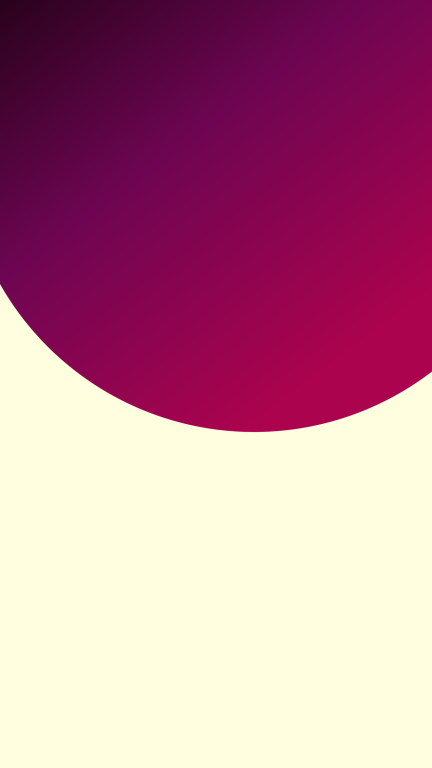
A Shadertoy shader for this background:

```glsl
const vec3 CREAM = vec3(1.0, 0.996, 0.875);
const vec3 DARK_PLUM = vec3(0.16, 0.008, 0.11);
const vec3 PURPLE = vec3(0.43, 0.02, 0.32);
const vec3 CRIMSON = vec3(0.67, 0.012, 0.305);

// Three-stop gradient running from the top left to the lower right
vec3 diskGradient(float along) {
    vec3 color = mix(DARK_PLUM, PURPLE, clamp(along / 0.514, 0.0, 1.0));
    return mix(color, CRIMSON, clamp((along - 0.514) / 0.62, 0.0, 1.0));
}

void mainImage(out vec4 fragColor, in vec2 fragCoord) {
    // Canvas width is one unit
    vec2 p = fragCoord / iResolution.x;
    float top = iResolution.y / iResolution.x;
    float pixel = 1.0 / iResolution.x;

    // Large disk hanging from the upper edge
    vec2 center = vec2(0.588, top - 0.324);
    float edge = length(p - center) - 0.676;
    float disk = 1.0 - smoothstep(-0.7 * pixel, 0.7 * pixel, edge);

    float along = dot(vec2(p.x, top - p.y), vec2(0.6, 0.8));
    fragColor = vec4(mix(CREAM, diskGradient(along), disk), 1.0);
}
```
